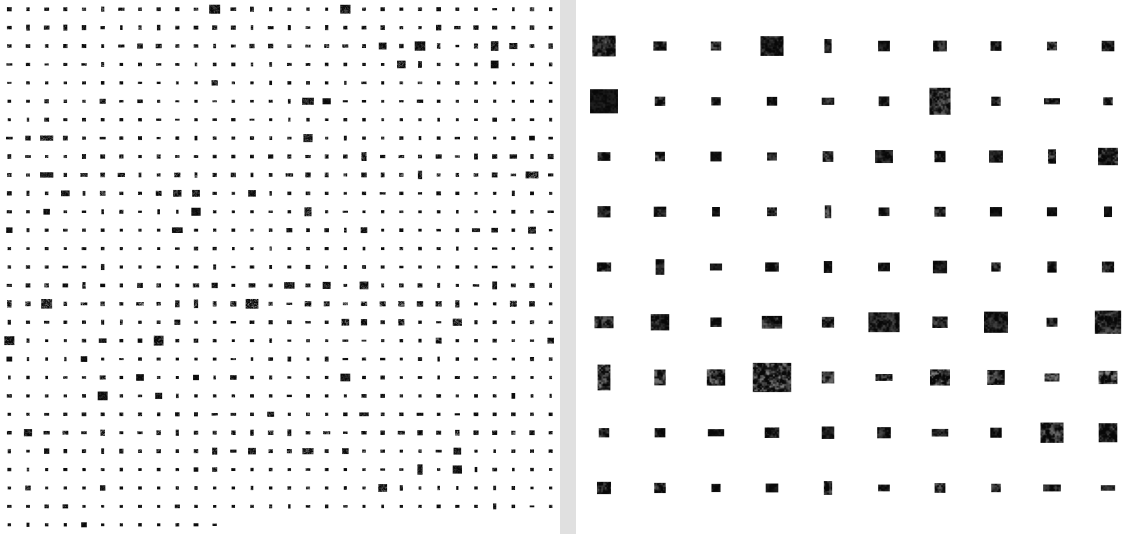
Left, the full canvas; right, a detail of the centre.
This pattern is drawn by a Shadertoy shader. Its source:

```glsl
const vec2 GRID = vec2(30.0, 29.0);      // repeats across and down
const float LAST_ROW_COUNT = 12.0;       // chips in the unfinished bottom row
const float BASE_HALF = 0.088;           // half size of a plain chip, in cells
const float BUSY_GROWTH = 0.085;         // extra half size in busy rows
const float RARE_GROWTH = 0.17;          // extra half size of rare large chips
const float MAX_HALF = 0.40;
const float BUSY_BANDS = 4.0;            // groups of busy rows down the sheet
const float BUSY_SHIFT = 1.3;            // offset of the groups, in rows
const float GRAIN_SCALE = 13.0;          // grain cells per grid cell
const vec3 PAPER = vec3(1.0);
const vec3 INK = vec3(0.03);
const vec3 WORN_INK = vec3(0.62);
const float TAU = 6.2831853;

float hash(vec2 p, float seed) {
    uvec3 q = uvec3(ivec3(vec3(p, seed)) + 4096);
    uint h = q.x * 1597334677u ^ q.y * 3812015801u ^ q.z * 2798796415u;
    h = (h ^ (h >> 15)) * 2246822519u;
    h = (h ^ (h >> 13)) * 3266489917u;
    return float((h ^ (h >> 16)) >> 8) / 16777216.0;
}

float valueNoise(vec2 p, float seed) {
    vec2 i = floor(p);
    vec2 f = smoothstep(0.0, 1.0, p - i);
    float low = mix(hash(i, seed), hash(i + vec2(1, 0), seed), f.x);
    float high = mix(hash(i + vec2(0, 1), seed), hash(i + vec2(1, 1), seed), f.x);
    return mix(low, high, f.y);
}

// How much a row, counted from the top, holds larger and more worn chips
float rowBusyness(float row) {
    float wave = 0.5 + 0.5 * cos(TAU * BUSY_BANDS * (row - BUSY_SHIFT) / GRID.y);
    return wave * wave * wave * mix(0.5, 1.0, hash(vec2(row, 0.0), 1.0));
}

vec2 chipHalfSize(vec2 id, float busy) {
    float size = BASE_HALF * mix(0.88, 1.1, hash(id, 2.0));
    size += BUSY_GROWTH * busy * hash(id, 3.0);
    size += RARE_GROWTH * pow(hash(id, 4.0), 14.0);
    float skew = 2.0 * hash(id, 5.0) - 1.0;
    float stretch = exp2(0.08 + 0.6 * skew * skew * skew);
    return min(size * vec2(stretch, 1.0 / stretch), vec2(MAX_HALF));
}

// Box coverage, smoothed over one pixel on each axis
float boxCoverage(vec2 p, vec2 halfSize, vec2 pixel) {
    vec2 edge = clamp((halfSize - abs(p)) / pixel + 0.5, 0.0, 1.0);
    return edge.x * edge.y;
}

vec3 chipColour(vec2 p, vec2 id, float busy) {
    float seed = 10.0 + id.x + GRID.x * id.y;
    float coarse = valueNoise(p * GRAIN_SCALE, seed);
    float fine = valueNoise(p * GRAIN_SCALE * 2.3, seed + 1000.0);
    float grain = smoothstep(0.25, 0.95, 0.55 * coarse + 0.45 * fine);
    float wear = mix(0.1, 0.65, hash(id, 6.0)) + 0.35 * busy;
    return mix(INK, WORN_INK, grain * wear);
}

void mainImage(out vec4 fragColor, in vec2 fragCoord) {
    // Grid cell, with rows counted from the top
    vec2 grid = fract(fragCoord / iResolution.xy) * GRID;
    vec2 pixel = GRID / iResolution.xy;
    vec2 id = floor(grid);
    vec2 p = grid - id - 0.5;
    id.y = GRID.y - 1.0 - id.y;

    // Chip of ink at the cell centre
    float busy = rowBusyness(id.y);
    float cover = boxCoverage(p, chipHalfSize(id, busy), pixel);

    // The bottom row stops early
    if (id.y == GRID.y - 1.0 && id.x >= LAST_ROW_COUNT) cover = 0.0;

    fragColor = vec4(mix(PAPER, chipColour(p, id, busy), cover), 1.0);
}
```
